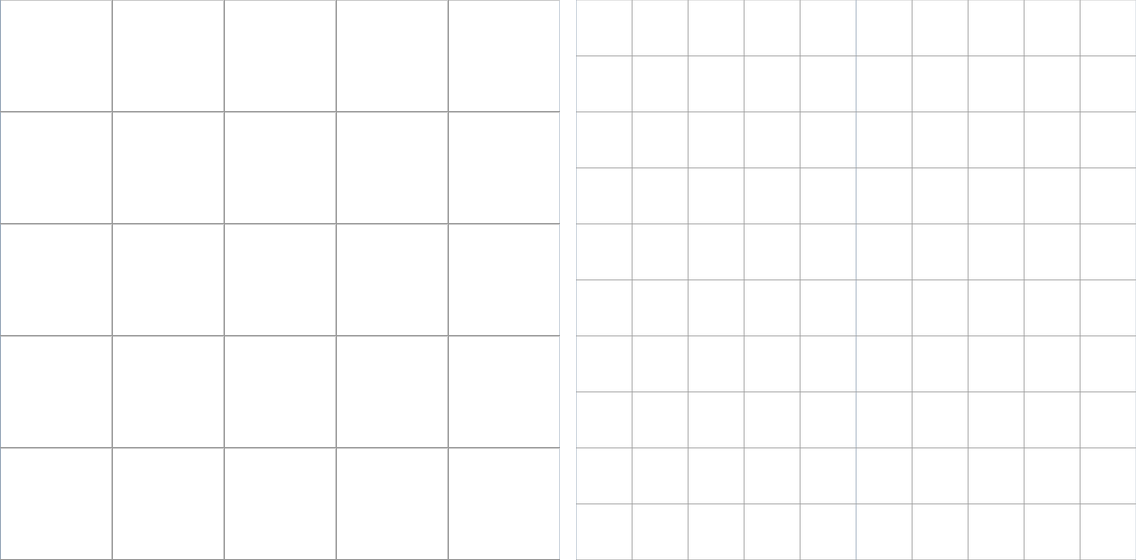
Left: one tile. Right: repeated 2 by 2.
This pattern is drawn by a three.js fragment shader. Its source:

```glsl
// Plain square grid: thin grey lines on white, five cells across and five up.
// Each line is the box-filtered coverage of a band near a cell border. The grid
// sits a hair right and up, and the band on the wrap border continues across it.

varying vec2 vUv;

// Signed distance to the nearest cell border on each axis, in canvas units.
vec2 borderDistance(vec2 p, float cells) {
  return (fract(p * cells + 0.5) - 0.5) / cells;
}

// Share of a soft pixel footprint that a line of the given width covers.
vec2 lineCoverage(vec2 d, float width, vec2 footprint) {
  vec2 upper = clamp((d + 0.5 * width) / footprint + 0.5, 0.0, 1.0);
  vec2 lower = clamp((d - 0.5 * width) / footprint + 0.5, 0.0, 1.0);
  return upper - lower;
}

void main() {
  vec3 paper = vec3(1.0);
  vec3 lineGrey = vec3(0.46);
  vec3 coolGrey = vec3(0.46, 0.55, 0.64);

  // Slightly wider than one pixel for a gentle edge.
  vec2 footprint = 1.2 * fwidth(vUv);
  vec2 p = vUv - 0.0004;
  vec2 coverage = lineCoverage(borderDistance(p, 5.0), 0.002, footprint);

  // The upright line on the wrap border is faintly blue.
  float onWrap = step(abs(fract(p.x + 0.5) - 0.5), 0.1);
  vec3 uprightColour = mix(lineGrey, coolGrey, onWrap);

  // Level lines lie over upright ones, so crossings stay grey.
  vec3 colour = mix(paper, uprightColour, coverage.x);
  colour = min(colour, mix(paper, lineGrey, coverage.y));
  gl_FragColor = vec4(colour, 1.0);
}
```
